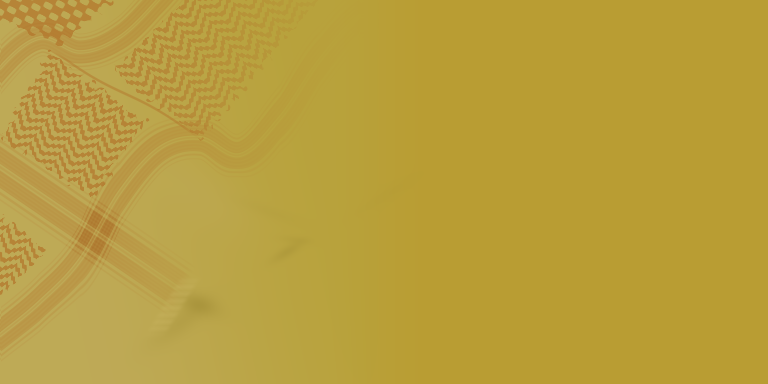
This background is drawn by a Shadertoy shader. Its source:

```glsl
// Draped woven scarf in the left half, fading into a flat mustard field.
// Curved borders are offsets from spline heights; woven patches are convex quads
// filled with zigzag rows or checks; soft ellipses add the cloth shading.

const float UNITS = 384.0;                     // design units per canvas height
const float KNOT_STEP = 40.0;                  // spacing of the spline knots
const vec3 MUSTARD = vec3(0.725, 0.616, 0.200);
const vec3 OLIVE   = vec3(0.722, 0.636, 0.235);
const vec3 SAND    = vec3(0.748, 0.668, 0.350);
const vec3 THREAD  = vec3(0.700, 0.455, 0.165);
const vec3 SHADOW  = vec3(0.610, 0.530, 0.190);
const float BAND_OPACITY = 0.37;
const float WEAVE_OPACITY = 0.70;

// Heights, measured downward, of the two flowing borders
const float LOWER_BORDER[12] = float[12](365., 335., 302., 260., 192., 148.,
                                         138., 155., 118., 60., 16., -4.);
const float UPPER_BORDER[12] = float[12](125., 68., 38., 52., 37., -2.,
                                         -50., -100., -150., -200., -250., -300.);

float spline(float knots[12], float x) {
    float t = clamp(x / KNOT_STEP + 1.0, 1.0, 9.999);
    int i = int(t);
    float f = fract(t);
    float a = knots[i - 1], b = knots[i], c = knots[i + 1], d = knots[i + 2];
    return b + 0.5 * f * (c - a + f * (2.0*a - 5.0*b + 4.0*c - d
             + f * (3.0 * (b - c) + d - a)));
}

// Approximate signed distance to a spline border
float borderDistance(float knots[12], vec2 p) {
    float y = spline(knots, p.x);
    float slope = (spline(knots, p.x + 1.0) - spline(knots, p.x - 1.0)) * 0.5;
    return (p.y - y) / sqrt(1.0 + slope * slope);
}

float stroke(float d, float halfWidth, float aa) {
    return 1.0 - smoothstep(halfWidth - aa, halfWidth + aa, abs(d));
}

// Two broad stripes around a pale gap, framed by hairlines
float bandStripes(float d, float halfWidth, float aa) {
    float a = abs(d) / halfWidth, soft = aa / halfWidth;
    float broad = stroke(a - 0.37, 0.27, soft) * (0.88 + 0.12 * sin(d * 1.9));
    float inner = stroke(a, 0.04, soft) * 0.5;
    float hair = stroke(a - 0.80, 0.045, soft) + 0.6 * stroke(a - 1.0, 0.03, soft);
    return clamp(broad + inner + hair * 0.6, 0.0, 1.0);
}

float edgeSide(vec2 p, vec2 a, vec2 b) {
    vec2 e = normalize(b - a);
    return e.x * (p.y - a.y) - e.y * (p.x - a.x);
}

// Positive inside a convex quad
float quad(vec2 p, vec2 a, vec2 b, vec2 c, vec2 d) {
    return min(min(edgeSide(p, a, b), edgeSide(p, b, c)),
               min(edgeSide(p, c, d), edgeSide(p, d, a)));
}

float triangleWave(float x) { return abs(fract(x) - 0.5) * 2.0; }

// Zigzag rows along a direction, with small stepped teeth
float zigzag(vec2 p, vec2 dir, float period, float spacing, float aa) {
    vec2 q = vec2(dot(p, dir), dot(p, vec2(-dir.y, dir.x)));
    float teeth = (triangleWave(q.x / 4.5) - 0.5) * 2.4;
    float row = q.y + triangleWave(q.x / period) * period * 0.42 + teeth;
    return stroke((fract(row / spacing) - 0.5) * spacing, spacing * 0.23, aa);
}

float checks(vec2 p, float aa) {
    vec2 q = mat2(0.88, -0.47, 0.47, 0.88) * p / vec2(10.0, 7.0);
    float wave = sin(q.x * 3.14159) * sin(q.y * 3.14159);
    return smoothstep(-0.15 - 0.25 * aa, -0.15 + 0.25 * aa, wave);
}

float glow(vec2 p, vec2 center, vec2 radius, float angle) {
    float c = cos(angle), s = sin(angle);
    vec2 q = p - center;
    q = vec2(c * q.x + s * q.y, c * q.y - s * q.x) / radius;
    return exp(-dot(q, q));
}

void mainImage(out vec4 fragColor, in vec2 fragCoord) {
    float aa = 0.7 * UNITS / iResolution.y;
    vec2 p = vec2(fragCoord.x, iResolution.y - fragCoord.y) * UNITS / iResolution.y;
    float fade = 1.0 - smoothstep(110.0, 390.0, p.x);

    // Ground: sand at the lower left, olive in the middle, mustard on the right
    vec3 color = mix(OLIVE, MUSTARD, smoothstep(320.0, 435.0, p.x));
    float sand = 1.0 - smoothstep(40.0, 350.0, p.x - 0.22 * (p.y - 190.0));
    color = mix(color, SAND, sand * 0.9);

    // Soft folds and creases
    color = mix(color, SAND, 0.35 * glow(p, vec2(200, 195), vec2(60, 28), 0.6));
    float shade = 0.42 * glow(p, vec2(198, 304), vec2(22, 10), 0.35)
                + 0.25 * glow(p, vec2(180, 323), vec2(34, 11), -0.65)
                + 0.30 * glow(p, vec2(287, 252), vec2(17, 5), -0.55)
                + 0.14 * glow(p, vec2(296, 240), vec2(16, 4), 0.1)
                + 0.08 * glow(p, vec2(270, 212), vec2(34, 6), 0.35)
                + 0.06 * glow(p, vec2(385, 196), vec2(36, 6), -0.55);
    color = mix(color, SHADOW, shade);

    // Borders: two flowing, one straight across them
    float lower = borderDistance(LOWER_BORDER, p);
    float upper = borderDistance(UPPER_BORDER, p);
    float cross1 = edgeSide(p, vec2(0, 167), vec2(180, 290));
    float crossEnd = 1.0 - smoothstep(176.0, 190.0, p.x + 0.5 * (p.y - 285.0));
    crossEnd *= 1.0 - 0.45 * smoothstep(100.0, 180.0, p.x);
    float bands[3] = float[3](bandStripes(lower, 21.0, aa), bandStripes(upper, 18.0, aa),
                              bandStripes(cross1, 27.0, aa) * crossEnd);
    for (int i = 0; i < 3; i++) color = mix(color, THREAD, bands[i] * BAND_OPACITY * fade);
    color = mix(color, THREAD * 0.94, bands[0] * bands[2] * 0.6);

    // Fringe at the end of the straight border
    float fringe = stroke(edgeSide(p, vec2(192, 275), vec2(155, 335)), 8.0, 3.0)
                 * smoothstep(275.0, 285.0, p.y) * (1.0 - smoothstep(325.0, 340.0, p.y));
    color = mix(color, SAND * 1.04, fringe * (0.2 + 0.3 * triangleWave(p.y / 7.0)));

    // Woven patches with ragged margins
    float ragged = 4.0 * sin(p.x * 0.35) * sin(p.y * 0.33);
    float left = quad(p, vec2(50, 53), vec2(145, 121), vec2(93, 198), vec2(1, 137));
    float right = quad(p, vec2(112, 70), vec2(190, -5), vec2(325, -5), vec2(200, 138));
    float corner = quad(p, vec2(-40, 188), vec2(47, 250), vec2(-5, 300), vec2(-60, 300));
    float top = quad(p, vec2(-5, -5), vec2(118, -5), vec2(62, 45), vec2(-5, 18));
    vec2 fall = vec2(0.83, 0.558), rise = vec2(0.82, -0.572);
    vec2 sway = p + 2.5 * sin(p.yx * 0.06);
    float leftRows = zigzag(sway, fall, 27.0, 10.0, aa);
    float weave = leftRows * smoothstep(-aa, aa, left + ragged);
    float rightRows = zigzag(sway, rise, 27.0, 10.5, aa);
    weave = max(weave, rightRows * smoothstep(-aa, aa, right + ragged) * 0.9);
    weave = max(weave, leftRows * smoothstep(-aa, aa, corner + ragged));
    weave = max(weave, checks(p, aa) * smoothstep(-aa, aa, top + ragged));
    color = mix(color, THREAD, weave * WEAVE_OPACITY * fade);

    // Narrow fold between the two large patches
    float fold = edgeSide(p, vec2(55, 53), vec2(200, 137)) + 2.0 * sin(p.x * 0.05);
    float span = smoothstep(50.0, 75.0, p.x) * (1.0 - smoothstep(180.0, 202.0, p.x));
    color = mix(color, THREAD, stroke(fold, 1.2, aa) * span * 0.5);

    fragColor = vec4(color, 1.0);
}
```
